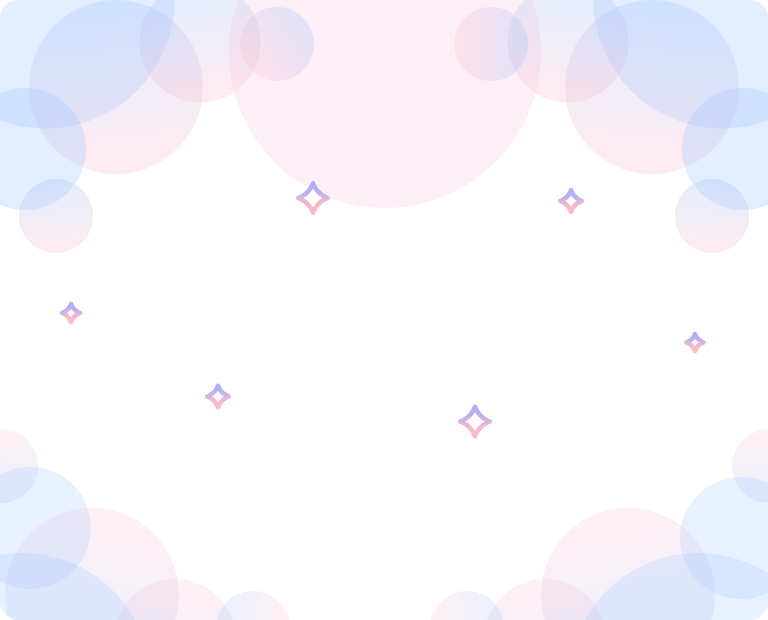
A Shadertoy shader for this background:

```glsl
// Soft pastel card: translucent blue and pink discs gather in the corners,
// one large pink disc hangs from the top, and outlined sparkles are scattered.
// Discs are blended as distance functions, mirrored in pairs; y points up.

const vec2 CARD = vec2(768.0, 620.0);       // layout units of the canvas
const float CORNER_RADIUS = 20.0;
const float TOP_ALPHA = 0.30;
const float BOTTOM_ALPHA = 0.24;
const float TOP_AXIS = 384.0;               // mirror lines of the disc pairs
const float BOTTOM_AXIS = 360.0;
const float FLAT = -1.0;                    // marks a disc without gradient
const float TAU = 6.2831853;

const vec3 WHITE = vec3(1.0);
const vec3 BLUE = vec3(0.62, 0.77, 1.0);
const vec3 PINK = vec3(1.0, 0.75, 0.80);
const vec3 CENTER_PINK = vec3(0.992, 0.938, 0.964);
const vec3 SPARKLE_TOP = vec3(0.70, 0.68, 0.97);
const vec3 SPARKLE_BOTTOM = vec3(1.0, 0.73, 0.78);
const float STROKE = 2.3;                   // half width of the outline
const float CURVE = 1.6;                    // lower is more concave

// Discs: center x, center y, radius, direction of the blue end in turns
const vec4 CENTER_DISC = vec4(385.0, 568.0, 156.0, FLAT);
const vec4 TOP_PAIRS[5] = vec4[5](
    vec4(46.0, 620.0, 128.5, FLAT), vec4(116.0, 533.0, 87.0, 0.27),
    vec4(200.0, 578.0, 60.5, 0.27), vec4(25.0, 471.0, 61.0, FLAT),
    vec4(56.0, 404.0, 37.0, 0.27));
const vec4 BOTTOM_PAIRS[4] = vec4[4](
    vec4(92.0, 25.0, 87.0, 0.72), vec4(22.0, -62.0, 129.0, FLAT),
    vec4(175.0, -20.0, 61.0, 0.72), vec4(253.0, -8.0, 37.0, 0.5));
const vec4 TOP_SINGLES[2] = vec4[2](
    vec4(277.0, 576.0, 37.0, 0.10), vec4(491.0, 576.0, 37.0, 0.0));
const vec4 EDGE_SINGLES[4] = vec4[4](
    vec4(1.0, 154.0, 37.0, 0.72), vec4(769.0, 154.0, 37.0, 0.78),
    vec4(30.0, 92.0, 61.0, FLAT), vec4(741.0, 82.0, 61.0, FLAT));

// Sparkles: center x, center y, outer reach
const vec3 SPARKLES[6] = vec3[6](
    vec3(313.0, 422.0, 17.0), vec3(571.0, 419.0, 13.0),
    vec3(71.0, 307.0, 11.3), vec3(218.0, 223.5, 13.0),
    vec3(475.0, 198.5, 17.0), vec3(695.0, 277.5, 10.8));

float coverage(float distance, float pixel) {
    return clamp(0.5 - distance / pixel, 0.0, 1.0);
}

vec3 addDisc(vec3 color, vec2 p, vec4 disc, float alpha, float pixel) {
    vec2 offset = p - disc.xy;
    vec2 direction = vec2(cos(TAU * disc.w), sin(TAU * disc.w));
    float blend = 0.5 + 0.5 * dot(offset, direction) / disc.z;
    vec3 tint = disc.w < 0.0 ? BLUE : mix(PINK, BLUE, clamp(blend, 0.0, 1.0));
    return mix(color, tint, alpha * coverage(length(offset) - disc.z, pixel));
}

vec3 addPair(vec3 color, vec2 p, vec4 disc, float axis, float alpha, float pixel) {
    color = addDisc(color, p, disc, alpha, pixel);
    return addDisc(color, vec2(2.0 * axis - p.x, p.y), disc, alpha, pixel);
}

// Distance to a four-pointed outline made of concave arcs
float sparkleOutline(vec2 p, float reach) {
    vec2 q = abs(p) / reach;
    q = vec2(max(q.x, q.y), min(q.x, q.y));
    vec2 tip = vec2(1.0 - CURVE, -CURVE);
    vec2 v = q - CURVE;
    bool besideArc = tip.x * v.y - tip.y * v.x < 0.0;
    float d = besideArc ? abs(length(v) - length(tip)) : length(v - tip);
    return d * reach;
}

float roundedCard(vec2 p) {
    vec2 q = abs(p - 0.5 * CARD) - 0.5 * CARD + CORNER_RADIUS;
    return length(max(q, 0.0)) + min(max(q.x, q.y), 0.0) - CORNER_RADIUS;
}

void mainImage(out vec4 fragColor, in vec2 fragCoord) {
    vec2 p = fragCoord / iResolution.xy * CARD;
    float pixel = CARD.y / iResolution.y;

    // Central disc, then the corner clusters
    float center = length(p - CENTER_DISC.xy) - CENTER_DISC.z;
    vec3 color = mix(WHITE, CENTER_PINK, coverage(center, pixel));
    for (int i = 0; i < 5; i++)
        color = addPair(color, p, TOP_PAIRS[i], TOP_AXIS, TOP_ALPHA, pixel);
    for (int i = 0; i < 2; i++)
        color = addDisc(color, p, TOP_SINGLES[i], TOP_ALPHA, pixel);
    for (int i = 0; i < 4; i++) {
        color = addPair(color, p, BOTTOM_PAIRS[i], BOTTOM_AXIS, BOTTOM_ALPHA, pixel);
        color = addDisc(color, p, EDGE_SINGLES[i], BOTTOM_ALPHA, pixel);
    }

    // Sparkle outlines with a vertical gradient
    for (int i = 0; i < 6; i++) {
        vec3 sparkle = SPARKLES[i];
        vec2 offset = p - sparkle.xy;
        float d = sparkleOutline(offset, sparkle.z - STROKE) - STROKE;
        float height = smoothstep(-0.7, 0.7, offset.y / sparkle.z);
        color = mix(color, mix(SPARKLE_BOTTOM, SPARKLE_TOP, height), coverage(d, pixel));
    }

    // Rounded card corners
    color = mix(WHITE, color, coverage(roundedCard(p) - 0.5 * pixel, pixel));
    fragColor = vec4(color, 1.0);
}
```
